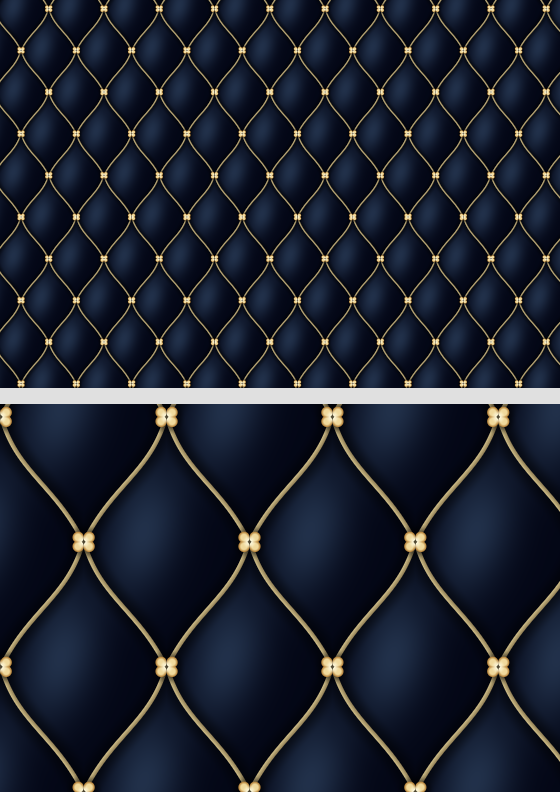
Top: the whole. Bottom: its middle third, enlarged.
This pattern is drawn by a Shadertoy shader. Its source:

```glsl
// Navy quilted upholstery with curved gold cords and a four-bead stud at every crossing.

const vec2  REPEATS      = vec2(10.13, 4.657);  // cells across and down
const vec2  ORIGIN       = vec2(0.381, 0.053);  // first stud, in cells from lower left
const float CELL_ASPECT  = 1.5;                 // cell height over cell width
const float PI           = 3.14159265;

// Lengths below are in cell widths.
const float CORD_HALF    = 0.013;
const float CORD_WAVE    = 0.05;                // S-curve of each cord segment
const float CORD_SAG     = 0.05;                // steeper start below each stud
const vec2  BEAD_OFFSET  = vec2(0.033, 0.027);
const float BEAD_RADIUS  = 0.034;
const vec2  SHEEN_CENTER = vec2(-0.14, 0.06);
const vec2  SHEEN_RADIUS = vec2(0.23, 0.40);
const float SHEEN_SLANT  = 0.22;
const float SEAM_WIDTH   = 0.11;

const vec3 NAVY_DARK  = vec3(0.012, 0.025, 0.085);
const vec3 NAVY_LIGHT = vec3(0.130, 0.190, 0.290);
const vec3 CORD_DARK  = vec3(0.560, 0.490, 0.330);
const vec3 CORD_LIGHT = vec3(0.820, 0.750, 0.540);
const vec3 STUD_EDGE  = vec3(0.720, 0.520, 0.240);
const vec3 STUD_GOLD  = vec3(0.940, 0.850, 0.610);
const vec3 STUD_SHINE = vec3(1.000, 0.980, 0.860);

// Sideways travel of a cord (0..1) at fraction t of the way down a row.
float cordCurve(float t) {
    return t - CORD_WAVE * sin(2.0 * PI * t) - CORD_SAG * sin(PI * t);
}

float cordSlope(float t) {
    return 1.0 - 2.0 * PI * CORD_WAVE * cos(2.0 * PI * t) - PI * CORD_SAG * cos(PI * t);
}

// Position relative to the nearest stud of the staggered lattice.
vec2 nearestStud(vec2 p) {
    vec2 a = fract(p + 0.5) - 0.5;
    vec2 b = fract(p) - 0.5;
    vec2 scale = vec2(1.0, CELL_ASPECT);
    a *= scale;
    b *= scale;
    return dot(a, a) < dot(b, b) ? a : b;
}

float coverage(float distanceToEdge, float pixel) {
    return clamp(0.5 - distanceToEdge / pixel, 0.0, 1.0);
}

// Padded fabric: q is relative to the cell centre, seam is distance to a cord.
vec3 paddedFabric(vec2 q, float seam) {
    vec2 e = q - SHEEN_CENTER;
    e.x -= SHEEN_SLANT * e.y;
    e /= SHEEN_RADIUS;
    float sheen = exp(-dot(e, e));
    float rim = 0.13 * smoothstep(0.25, 0.0, seam) * smoothstep(0.0, 0.5, q.y);
    float crease = mix(0.48, 1.0, smoothstep(0.0, SEAM_WIDTH, seam));
    return mix(NAVY_DARK, NAVY_LIGHT, clamp(sheen + rim, 0.0, 1.0)) * crease;
}

void mainImage(out vec4 fragColor, in vec2 fragCoord) {
    vec2 p = fragCoord / iResolution.xy * REPEATS - ORIGIN;
    float pixel = REPEATS.x / iResolution.x;

    // Locate the stud row above and the sideways offset from its nearest stud.
    float row = ceil(2.0 * p.y);
    float t = row - 2.0 * p.y;
    float dx = fract(p.x - 0.5 * mod(row, 2.0) + 0.5) - 0.5;

    // Distance to the cord, corrected for its slope.
    float slope = cordSlope(t) / CELL_ASPECT;
    float side = (abs(dx) - 0.5 * cordCurve(t)) / sqrt(1.0 + slope * slope);

    // Upper half of the cell under the stud, or lower half of a neighbour.
    vec2 q = side < 0.0
        ? vec2(dx, 0.5 * (1.0 - t))
        : vec2(dx - 0.5 * sign(dx), -0.5 * t);
    q.y *= CELL_ASPECT;
    vec3 color = paddedFabric(q, abs(side));

    // Cords, lit slightly from the left.
    float lit = 0.5 - 0.5 * clamp(side * sign(dx) / CORD_HALF, -1.0, 1.0);
    vec3 cord = mix(CORD_DARK, CORD_LIGHT, lit);
    color = mix(color, cord, coverage(abs(side) - CORD_HALF, pixel));

    // Studs: soft shadow, four beads and a bright centre.
    vec2 s = nearestStud(p);
    color *= 1.0 - 0.55 * smoothstep(0.12, 0.05, length(s));
    float bead = length(abs(s) - BEAD_OFFSET) - BEAD_RADIUS;
    vec3 stud = mix(STUD_EDGE, STUD_GOLD, smoothstep(0.0, -0.018, bead));
    stud = mix(stud, STUD_SHINE, smoothstep(0.045, 0.01, length(s)));
    color = mix(color, stud, coverage(bead, pixel));

    fragColor = vec4(color, 1.0);
}
```
